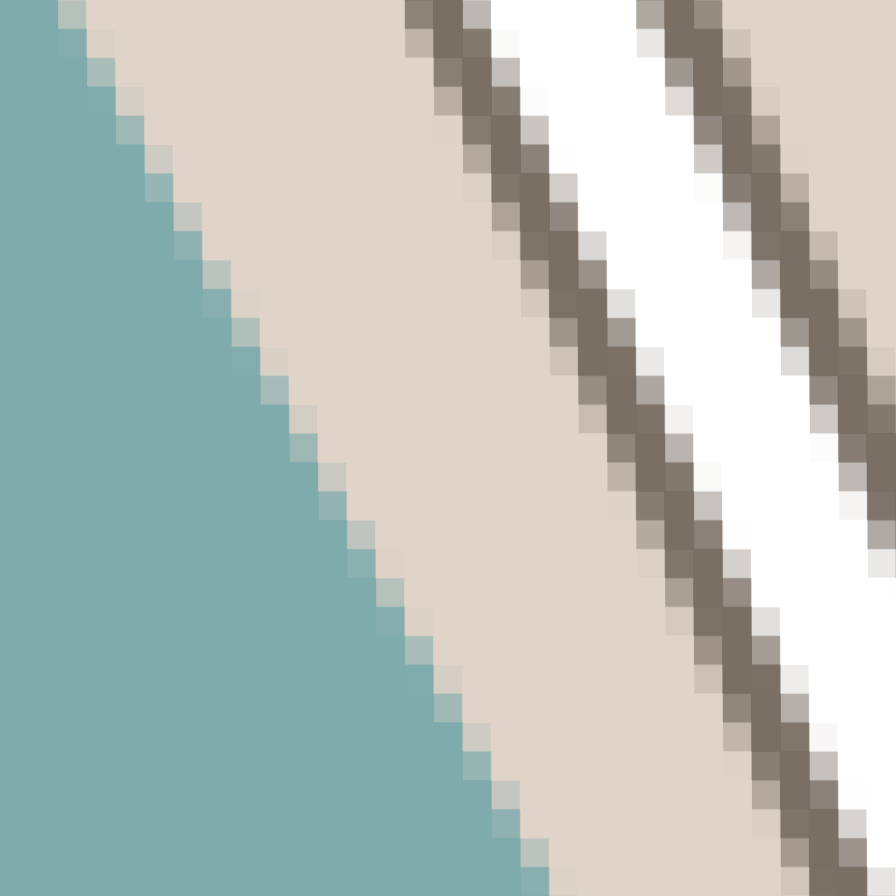
Reproduce this background procedurally as a three.js fragment shader.

```glsl
// Slanted bands on a coarse mosaic: teal, sand, and a white ribbon with two dark rims.
// The plane is snapped to 31 x 31 tiles, then each tile takes its colour from
// how far it lies past a chain of slanted edges, read from left to right.

varying vec2 vUv;

// Snaps to tile centres, with a narrow soft seam between neighbours.
vec2 tileCentre(vec2 p) {
  vec2 base = floor(p - 0.5);
  vec2 along = p - 0.5 - base;
  return base + 0.5 + smoothstep(0.46, 0.54, along);
}

// Share of a tile lying to the right of an edge.
float past(float edgeX, float x) {
  return smoothstep(-0.7, 0.7, x - edgeX);
}

void main() {
  vec3 teal = vec3(0.502, 0.671, 0.678);
  vec3 sand = vec3(0.878, 0.827, 0.780);
  vec3 umber = vec3(0.475, 0.435, 0.395);
  vec3 white = vec3(1.0);

  // Tile space, with rows counted down from the top
  vec2 tile = tileCentre(31.0 * vec2(vUv.x, 1.0 - vUv.y));
  float row = tile.y - 0.5;

  // Slanted edges; the left rim bends slightly
  float shore = 2.45 + 0.55 * row;
  float leftRim = 14.2 + (0.48 - 0.0008 * row) * row;
  float rightRim = 22.4 + 0.445 * row;
  float rimWidth = 2.3;

  // Bands, laid from left to right
  vec3 color = mix(teal, sand, past(shore, tile.x));
  color = mix(color, umber, past(leftRim, tile.x));
  color = mix(color, white, past(leftRim + rimWidth, tile.x));
  color = mix(color, umber, past(rightRim, tile.x));
  color = mix(color, sand, past(rightRim + rimWidth, tile.x));

  gl_FragColor = vec4(color, 1.0);
}
```
